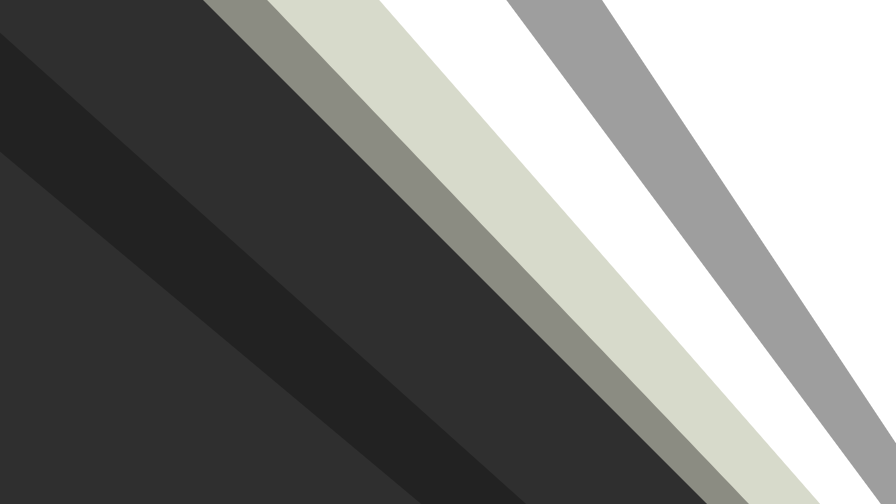
A Shadertoy shader for this background:

```glsl
const vec3 CHARCOAL = vec3(0.184);
const vec3 SHADOW   = vec3(0.133);
const vec3 OLIVE    = vec3(0.545, 0.549, 0.510);
const vec3 CREAM    = vec3(0.845, 0.853, 0.796);
const vec3 WHITE    = vec3(1.0);
const vec3 GREY     = vec3(0.620);

// Signed distance, in canvas heights, to the line joining bottomX to topX;
// positive on its right side.
float edgeDistance(vec2 uv, float bottomX, float topX, float aspect) {
    float run = (topX - bottomX) * aspect;
    float offset = (uv.x - mix(bottomX, topX, uv.y)) * aspect;
    return offset * inversesqrt(1.0 + run * run);
}

// Paints everything to the right of a slanted edge.
vec3 paintRight(vec3 base, vec3 paint, vec2 uv, float bottomX, float topX, vec2 resolution) {
    float dist = edgeDistance(uv, bottomX, topX, resolution.x / resolution.y);
    float coverage = clamp(dist * resolution.y + 0.5, 0.0, 1.0);
    return mix(base, paint, coverage);
}

void mainImage(out vec4 fragColor, in vec2 fragCoord) {
    vec2 resolution = iResolution.xy;
    vec2 uv = fragCoord / resolution;

    // Dark field with its shaded band
    vec3 color = CHARCOAL;
    color = paintRight(color, SHADOW,   uv, 0.4701, -0.2023, resolution);
    color = paintRight(color, CHARCOAL, uv, 0.5872, -0.0407, resolution);

    // Olive and cream stripes along the dark border
    color = paintRight(color, OLIVE, uv, 0.7891, 0.2266, resolution);
    color = paintRight(color, CREAM, uv, 0.8359, 0.2982, resolution);

    // White field crossed by a grey band
    color = paintRight(color, WHITE, uv, 0.9154, 0.4232, resolution);
    color = paintRight(color, GREY,  uv, 0.9831, 0.5651, resolution);
    color = paintRight(color, WHITE, uv, 1.0449, 0.6719, resolution);

    fragColor = vec4(color, 1.0);
}
```
